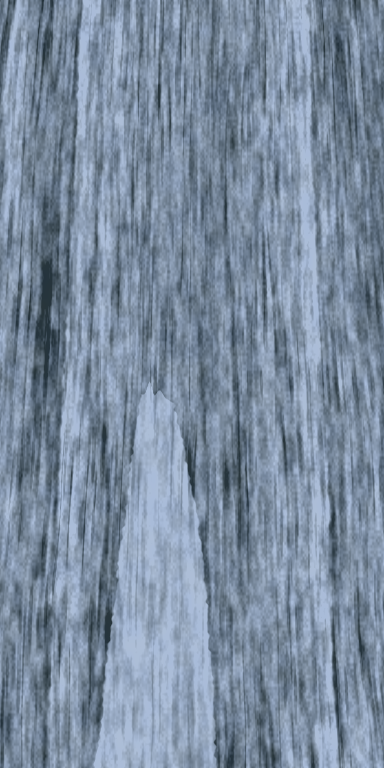
A WebGL 2 fragment shader for this texture:

```glsl
#version 300 es
precision highp float;
// Weathered blue-grey wood: stretched noise makes fibres, flecks and cracks
// along a grain that fans out downwards. Pale growth bands and a ragged
// tongue of light wood set the broad tones, which then pick the colour.

uniform vec2 u_resolution;
out vec4 fragColor;

float hash(ivec2 cell) {
    uvec2 q = uvec2(cell) * uvec2(1597334673u, 3812015801u);
    uint n = (q.x ^ q.y) * 1597334673u;
    n = (n ^ (n >> 15)) * 2246822519u;
    return float((n ^ (n >> 13)) >> 8) / 16777216.0;
}

float noise(vec2 p) {
    ivec2 c = ivec2(floor(p));
    vec2 f = fract(p);
    f = f * f * (3.0 - 2.0 * f);
    float low = mix(hash(c), hash(c + ivec2(1, 0)), f.x);
    float high = mix(hash(c + ivec2(0, 1)), hash(c + ivec2(1, 1)), f.x);
    return mix(low, high, f.y);
}

// Noise centred on zero
float wave(vec2 p) {
    return noise(p) - 0.5;
}

float bump(float x, float centre, float width) {
    float d = (x - centre) / width;
    return exp(-d * d);
}

// Inside distance of the light tongue, positive within
float tongue(vec2 p) {
    float depth = max(0.98 - p.y, 0.0);
    float ragged = 0.007 * wave(vec2(p.x * 50.0, p.y * 90.0)) + 0.012 * wave(vec2(p.x * 4.0, p.y * 9.0));
    float left = 0.365 - 0.118 * depth + ragged;
    float right = 0.44 + 0.132 * (1.0 - exp(-2.6 * depth)) + ragged;
    float top = 0.975 - 0.5 * max(p.x - 0.41, 0.0) + 0.035 * bump(p.x, 0.39, 0.008)
              + 0.025 * wave(vec2(p.x * 60.0, 5.0));
    return min(min(p.x - left, right - p.x), top - p.y);
}

// Thin dark splits where stretched noise dips low
float cracks(vec2 g, float across, float along) {
    return smoothstep(0.32, 0.14, noise(g * vec2(across, along)));
}

// Long hairlines that follow the contours of stretched noise
float hairlines(vec2 g, float across, float along) {
    return smoothstep(0.13, 0.02, abs(wave(g * vec2(across, along))));
}

void main() {
    // One unit is the canvas width
    vec2 p = gl_FragCoord.xy / u_resolution.x;

    // Grain coordinates, fanning out towards the bottom
    float fan = 1.0 + 0.13 * (1.0 - p.y);
    vec2 g = vec2((p.x - 0.52) / fan, p.y);
    g.x += 0.014 * wave(p * vec2(5.0, 2.5)) + 0.004 * wave(p * vec2(20.0, 9.0));

    // Growth bands: pale just inside each edge, darker towards the middle
    float wobble = 0.012 * wave(vec2(1.0, p.y * 9.0)) + 0.006 * wave(p * vec2(30.0, 60.0));
    float fromLeft = g.x + 0.355 + wobble;
    float fromRight = 0.32 - g.x + wobble;
    float inside = smoothstep(-0.004, 0.004, min(fromLeft, fromRight));
    float leftWidth = 0.075 + 0.1 * smoothstep(1.2, 2.0, p.y);
    float pale = max(exp(-max(fromLeft, 0.0) / leftWidth),
                     exp(-max(fromRight, 0.0) / 0.1));
    float middle = 0.48 + 0.46 * pale;

    // Outer strips with a few long pale streaks
    float outer = 0.45 + 0.5 * wave(g * vec2(24.0, 1.6))
                + 0.28 * bump(p.x, 0.05, 0.03) * smoothstep(0.7, 1.3, p.y)
                + 0.3 * bump(p.x, 0.97, 0.035) * smoothstep(1.2, 0.7, p.y);
    float tone = mix(outer, middle, inside);
    tone += 0.24 * wave(g * vec2(10.0, 1.8));

    // Dark seams beside the bands and the tongue
    float seam = bump(fromLeft, -0.008, 0.007) + bump(fromRight, -0.008, 0.007);
    float lobe = tongue(p);
    float light = smoothstep(-0.003, 0.003, lobe);
    seam += (1.0 - light) * bump(lobe, -0.006, 0.009) * smoothstep(1.0, 0.8, p.y);
    tone -= 0.3 * seam * (0.5 + noise(g * vec2(30.0, 14.0)));
    tone = mix(tone, 0.95 + 0.2 * wave(g * vec2(12.0, 2.0)), light);

    // Fibres and short flecks
    float rough = mix(1.0, 0.68, light);
    float detail = 0.26 * wave(g * vec2(42.0, 3.5))
                 + 0.58 * wave(g * vec2(118.0, 9.0) + 31.0)
                 + 0.46 * wave(g * vec2(88.0, 32.0) + 57.0)
                 + 0.32 * wave(p * vec2(210.0, 130.0));

    // Faint ripples across the pale wood
    float ripple = wave(vec2(p.x * 9.0, p.y * 34.0 + 3.0 * noise(p * 6.0)));
    detail += 0.2 * ripple * max(pale * inside, light);

    // Cracks and hairlines gather in uneven patches
    float patches = 0.45 + 0.9 * noise(p * vec2(9.0, 4.0) + 11.0);
    float broken = smoothstep(0.25, 0.6, noise(g * vec2(50.0, 11.0) + 83.0));
    detail -= patches * (0.36 * cracks(g, 84.0, 5.0) + 0.3 * cracks(g + 0.37, 116.0, 8.0)
                       + 0.42 * broken * hairlines(g + 0.71, 46.0, 2.2));
    tone = clamp(tone + rough * detail + 0.12, -0.35, 1.14);

    vec3 colour = mix(vec3(0.27, 0.33, 0.38), vec3(0.62, 0.69, 0.79), tone);
    colour += vec3(0.02, 0.012, -0.012) * wave(p * vec2(45.0, 25.0));
    fragColor = vec4(colour, 1.0);
}
```
